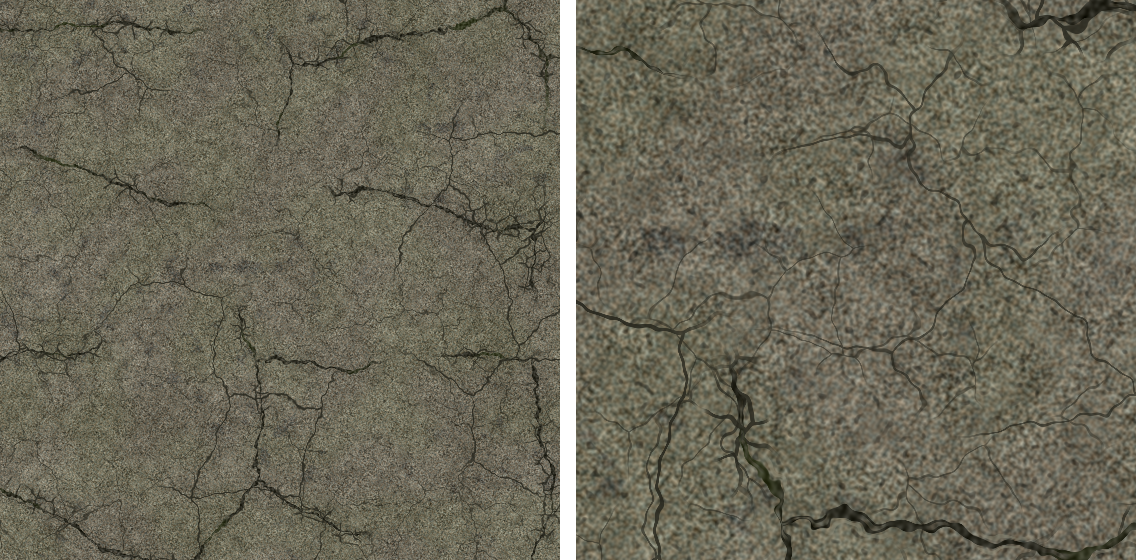
Left: the whole. Right: its middle third, enlarged.
Write a WebGL 1 fragment shader that draws this texture.

```glsl
precision highp float;

uniform vec2 u_resolution;

const vec3 CONCRETE = vec3(0.436, 0.416, 0.358);
const vec3 OLIVE = vec3(0.438, 0.428, 0.352);
const vec3 STAIN = vec3(0.285, 0.280, 0.262);
const vec3 CRACK = vec3(0.145, 0.143, 0.108);
const vec3 MOSS = vec3(0.190, 0.210, 0.115);
const vec3 CHIP = vec3(0.560, 0.550, 0.470);

float hash(vec2 p) {
  vec3 q = fract(p.xyx * 0.1031);
  q += dot(q, q.yzx + 33.33);
  return fract((q.x + q.y) * q.z);
}

vec2 hash2(vec2 p) {
  return vec2(hash(p), hash(p + 57.3));
}

float cornerSlope(vec2 cell, vec2 offset) {
  float angle = 6.2832 * hash(cell);
  return dot(vec2(cos(angle), sin(angle)), offset);
}

// Gradient noise, roughly -0.7 to 0.7
float noise(vec2 p) {
  vec2 i = floor(p), f = fract(p);
  vec2 u = f * f * f * (f * (f * 6.0 - 15.0) + 10.0);
  vec2 e = vec2(1.0, 0.0);
  float low = mix(cornerSlope(i, f), cornerSlope(i + e, f - e), u.x);
  float high = mix(cornerSlope(i + e.yx, f - e.yx), cornerSlope(i + 1.0, f - 1.0), u.x);
  return mix(low, high, u.y);
}

float fbm(vec2 p) {
  float sum = 0.0, amp = 1.0;
  for (int i = 0; i < 4; i++) {
    sum += amp * noise(p);
    p = mat2(1.6, 1.2, -1.2, 1.6) * p + 11.7;
    amp *= 0.65;
  }
  return sum;
}

vec2 wobble(vec2 p, float freq, float amp) {
  return amp * vec2(noise(p * freq), noise(p * freq + 37.4));
}

vec2 seedOffset(vec2 cell, vec2 p, vec2 scale, float jitter) {
  return (cell + 0.5 + jitter * (hash2(cell) - 0.5) - p * scale) / scale;
}

// Distance to the nearest border of a jittered cell grid, in canvas units
float borderDistance(vec2 p, vec2 scale, float jitter) {
  vec2 home = floor(p * scale), nearest = vec2(9.0);
  for (int y = -1; y <= 1; y++)
    for (int x = -1; x <= 1; x++) {
      vec2 s = seedOffset(home + vec2(x, y), p, scale, jitter);
      if (dot(s, s) < dot(nearest, nearest)) nearest = s;
    }
  float d = 9.0;
  for (int y = -2; y <= 2; y++)
    for (int x = -2; x <= 2; x++) {
      vec2 s = seedOffset(home + vec2(x, y), p, scale, jitter);
      vec2 gap = s - nearest;
      float span = length(gap);
      if (span > 1e-4) d = min(d, dot(0.5 * (s + nearest), gap / span));
    }
  return d;
}

float stroke(float d, float halfWidth, float pixel) {
  return 1.0 - smoothstep(halfWidth - 0.5 * pixel, halfWidth + 0.5 * pixel, d);
}

// Net of thin cracks that fades in and out
float crackNet(vec2 p, vec2 place, vec2 scale, float halfWidth, float pixel) {
  float show = smoothstep(-0.04, 0.14, noise(place * scale * 0.6 + scale.yx));
  return show * stroke(borderDistance(p + scale, scale, 0.95), halfWidth, pixel);
}

void main() {
  float pixel = 1.0 / u_resolution.y;
  vec2 p = gl_FragCoord.xy * pixel;
  vec2 jag = wobble(p, 45.0, 0.008) + wobble(p, 110.0, 0.0035);
  vec2 bent = p + wobble(p, 5.0, 0.035) + wobble(p, 17.0, 0.016) + jag;

  // Mottled slab with bluish grey stains
  vec3 color = mix(CONCRETE, OLIVE, smoothstep(-0.3, 0.3, noise(p * 9.0 + 61.0)));
  color += 0.05 * fbm(p * 5.0 + 3.1);
  float stain = smoothstep(0.2, 0.7, fbm(p * 24.0 + 23.0)) * smoothstep(-0.3, 0.25, noise(p * 3.5 + 8.0));
  color = mix(color, STAIN, 0.55 * stain);

  // Sandy grain in clumps, with small pits and colour variation
  vec2 turned = mat2(0.8, 0.6, -0.6, 0.8) * p;
  float clump = 1.0 + 0.7 * noise(turned * 40.0 + 17.0);
  float grain = 0.21 * noise(turned * 390.0) + 0.14 * noise(turned * 215.0 + 5.0);
  grain = grain * clump + 0.085 * fbm(turned * 48.0 + 9.0);
  color += grain * vec3(1.0, 0.99, 0.94);
  color += 0.05 * noise(turned * 270.0 + 91.0) * vec3(1.0, -0.2, -0.9);
  color *= 1.0 - 0.3 * smoothstep(0.25, 0.5, noise(turned * 170.0 + 47.0));

  // Hairlines at two sizes, then thin branching cracks
  vec2 frayed = bent + wobble(p, 30.0, 0.012);
  float hair = max(0.5 * crackNet(frayed, p, vec2(23.0, 19.0), 0.0006, pixel),
                   0.65 * crackNet(frayed, p, vec2(11.0, 9.0), 0.0008, pixel));
  float branch = 0.85 * crackNet(bent, p, vec2(4.6, 4.2), 0.0013, pixel);
  color = mix(color, CRACK, max(hair, branch));

  // Main cracks, mostly horizontal, with worn rims
  float mainDist = borderDistance(bent + 1.7, vec2(1.9, 3.4), 0.38);
  float mainShow = smoothstep(-0.22, -0.08, noise(p * 3.2 + 41.0));
  float ragged = 0.0022 + 0.003 * noise(p * 26.0 + 13.0) + 0.0035 * noise(p * 100.0);
  float halfWidth = max(ragged, 0.001) * (0.4 + 0.6 * mainShow);
  color *= 1.0 - 0.14 * mainShow * exp(-mainDist / 0.007);
  float rim = stroke(abs(mainDist - halfWidth - 0.0022), 0.001, pixel);
  color = mix(color, CHIP, 0.45 * rim * mainShow * smoothstep(0.05, 0.35, noise(p * 30.0 + 7.0)));

  // Broken fragments beside the main cracks
  float crumble = smoothstep(-0.05, 0.12, noise(p * 6.0 + 83.0)) * mainShow;
  float nearMain = 1.0 - smoothstep(0.016, 0.026, mainDist + 0.02 * noise(p * 24.0));
  float rubble = stroke(borderDistance(p + jag, vec2(30.0, 38.0), 0.9), 0.0013, pixel);
  color = mix(color, CRACK, 0.8 * rubble * crumble * nearMain);

  // Crack floor, dark at the edges, with moss and loose grit inside
  vec3 gapColor = mix(CRACK, MOSS, smoothstep(0.05, 0.35, noise(p * 12.0 + 29.0)));
  float grit = stroke(mainDist, 0.45 * halfWidth, pixel) * smoothstep(0.0, 0.3, noise(p * 38.0 + 51.0));
  gapColor = mix(gapColor, 0.85 * color, 0.7 * grit) + 0.22 * noise(turned * 230.0 + 33.0);
  color = mix(color, gapColor, 0.92 * stroke(mainDist, halfWidth, pixel) * mainShow);

  gl_FragColor = vec4(clamp(color, 0.0, 1.0), 1.0);
}
```
